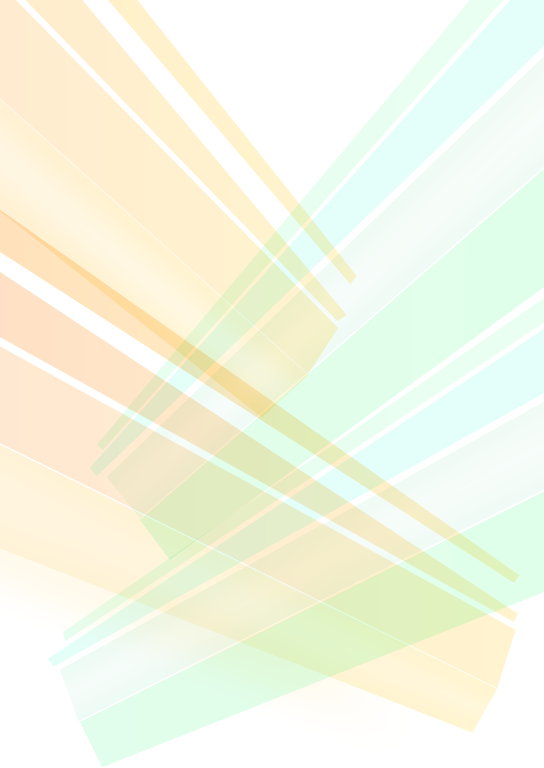
A Shadertoy shader for this background:

```glsl
// Four fans of pale translucent beams, two warm from the left and two green from the right.
// Each beam is a quad cut by signed line distances, tinted along its length
// and multiplied over white, so that crossings deepen like stacked coloured film.

const float ASPECT = 0.708;

// Signed distance to the line through a and b
float lineDistance(vec2 p, vec2 a, vec2 b) {
    vec2 along = normalize(b - a), v = p - a;
    return along.x * v.y - along.y * v.x;
}

// tip: upper and lower corner of the free end; wall: upper and lower height at wallX.
// tipTint.a is how far the colour turns to tipTint at the free end.
vec3 beam(vec2 p, vec4 tip, float wallX, vec2 wall, vec3 tint, vec4 tipTint, float sheen) {
    float side = sign(wallX - tip.x);
    float upper = side * lineDistance(p, tip.xy, vec2(wallX, wall.x));
    float lower = -side * lineDistance(p, tip.zw, vec2(wallX, wall.y));
    float cap = -side * lineDistance(p, tip.xy, tip.zw);
    float halfPixel = 0.6 / iResolution.y;
    float cover = smoothstep(-halfPixel, halfPixel, min(cap, min(upper, lower)));

    // Tint along the beam, with a lighter streak across its middle
    float reach = clamp((p.x - tip.x) / (wallX - tip.x), 0.0, 1.0);
    float across = clamp(upper / max(upper + lower, 0.0001), 0.0, 1.0);
    vec3 film = mix(tint, tipTint.rgb, tipTint.a * (1.0 - reach));
    film = mix(film, vec3(1.0), sheen * pow(sin(3.14159 * across), 2.0));
    return mix(vec3(1.0), film, cover);
}

vec3 fan(vec2 p, float wallX, vec4 tips[4], vec2 walls[4], vec3 tints[4], vec4 tipTint, vec4 sheen) {
    vec3 light = vec3(1.0);
    for (int i = 0; i < 4; i++)
        light *= beam(p, tips[i], wallX, walls[i], tints[i], tipTint, sheen[i]);
    return light;
}

void mainImage(out vec4 fragColor, in vec2 fragCoord) {
    // Height is one unit, measured downward from the top
    vec2 uv = fragCoord / iResolution.xy;
    vec2 p = vec2(uv.x * ASPECT, 1.0 - uv.y);

    vec3 peach[4] = vec3[4](vec3(1.0, 0.935, 0.785), vec3(1.0, 0.925, 0.805),
                            vec3(1.0, 0.925, 0.815), vec3(1.0, 0.945, 0.825));
    vec3 apricot[4] = vec3[4](vec3(1.0, 0.885, 0.735), vec3(1.0, 0.88, 0.775),
                              vec3(1.0, 0.91, 0.82), vec3(1.0, 0.95, 0.845));
    vec3 mint[4] = vec3[4](vec3(0.91, 1.0, 0.945), vec3(0.895, 1.0, 0.98),
                           vec3(0.945, 0.985, 0.965), vec3(0.88, 1.0, 0.92));
    vec4 lemon = vec4(1.0, 0.96, 0.81, 0.95);
    vec4 mist = vec4(0.89, 0.97, 0.94, 0.2);

    // Upper warm fan
    vec3 color = fan(p, 0.0,
        vec4[4](vec4(0.464, 0.359, 0.456, 0.370), vec4(0.451, 0.410, 0.439, 0.418),
                vec4(0.440, 0.427, 0.401, 0.487), vec4(0.401, 0.488, 0.341, 0.544)),
        vec2[4](vec2(-0.225, -0.165), vec2(-0.128, -0.034), vec2(-0.021, 0.128), vec2(0.129, 0.275)),
        peach, lemon, vec4(0.0, 0.0, 0.0, 0.35));

    // Lower warm fan
    color *= fan(p, 0.0,
        vec4[4](vec4(0.676, 0.749, 0.669, 0.759), vec4(0.674, 0.799, 0.669, 0.810),
                vec4(0.671, 0.820, 0.647, 0.896), vec4(0.647, 0.897, 0.615, 0.954)),
        vec2[4](vec2(0.273, 0.328), vec2(0.354, 0.439), vec2(0.451, 0.577), vec2(0.579, 0.714)),
        apricot, lemon, vec4(0.0, 0.0, 0.0, 0.2));

    // Upper green fan
    color *= fan(p, ASPECT,
        vec4[4](vec4(0.126, 0.579, 0.134, 0.586), vec4(0.117, 0.609, 0.126, 0.620),
                vec4(0.139, 0.621, 0.182, 0.675), vec4(0.182, 0.677, 0.221, 0.729)),
        vec2[4](vec2(-0.115, -0.060), vec2(-0.049, 0.060), vec2(0.073, 0.217), vec2(0.220, 0.374)),
        mint, mist, vec4(0.0, 0.0, 0.4, 0.0));

    // Lower green fan
    color *= fan(p, ASPECT,
        vec4[4](vec4(0.082, 0.823, 0.085, 0.835), vec4(0.062, 0.858, 0.070, 0.868),
                vec4(0.078, 0.872, 0.102, 0.939), vec4(0.104, 0.940, 0.133, 0.999)),
        vec2[4](vec2(0.388, 0.420), vec2(0.428, 0.512), vec2(0.523, 0.637), vec2(0.640, 0.771)),
        mint, mist, vec4(0.0, 0.0, 0.4, 0.0));

    // Soft cream glow under the lowest warm beam
    float below = lineDistance(p, vec2(0.0, 0.714), vec2(0.615, 0.954));
    float glow = smoothstep(0.085, 0.0, below) * step(0.0, below) * smoothstep(0.55, 0.35, p.x);
    color *= mix(vec3(1.0), vec3(1.0, 0.98, 0.92), glow);

    fragColor = vec4(color, 1.0);
}
```
